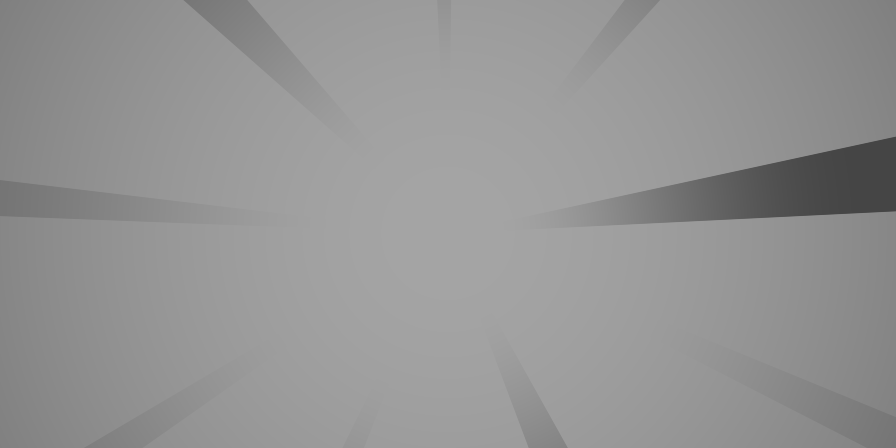
This background is drawn by a WebGL 1 fragment shader. Its source:

```glsl
precision highp float;

uniform vec2 u_resolution;

// Soft-edged wedge from the hub; ray = (angle, spread, fade start, opacity)
float wedge(vec2 p, vec4 ray, float pixel) {
  vec2 dir = vec2(cos(ray.x), sin(ray.x));
  float along = dot(p, dir);
  float across = abs(dot(p, vec2(-dir.y, dir.x)));
  float inside = 1.0 - smoothstep(-0.6 * pixel, 0.6 * pixel, across - ray.y * along);
  return inside * ray.w * smoothstep(ray.z, ray.z + 0.85, length(p));
}

void main() {
  float pixel = 1.0 / u_resolution.y;
  vec2 hub = vec2(0.5, 0.479) * u_resolution;
  vec2 p = (gl_FragCoord.xy - hub) * pixel;

  // Gray glow that dims away from the hub
  float radius = length(p);
  float shade = 0.645 - 0.118 * pow(radius, 1.8);

  // Dark rays, counterclockwise from the right
  vec4 rays[9];
  rays[0] = vec4(0.131, 0.082, 0.10, 1.00);
  rays[1] = vec4(0.878, 0.045, 0.33, 0.57);
  rays[2] = vec4(1.587, 0.030, 0.30, 0.60);
  rays[3] = vec4(2.350, 0.069, 0.20, 0.45);
  rays[4] = vec4(3.063, 0.040, 0.25, 0.28);
  rays[5] = vec4(3.714, 0.040, 0.40, 0.25);
  rays[6] = vec4(4.297, 0.042, 0.33, 0.50);
  rays[7] = vec4(5.147, 0.075, 0.17, 0.65);
  rays[8] = vec4(5.852, 0.042, 0.47, 0.23);

  for (int i = 0; i < 9; i++) {
    shade = mix(shade, 0.27, wedge(p, rays[i], pixel));
  }

  gl_FragColor = vec4(vec3(shade), 1.0);
}
```
